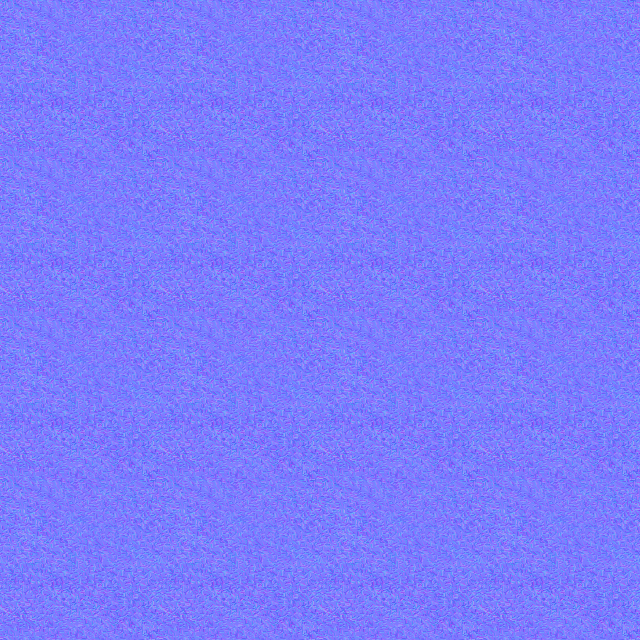
Give the GLSL for this texture map, as a WebGL 2 fragment shader.

```glsl
#version 300 es
precision highp float;

#define REPEATS 4.0        // whole copies of the patch across the canvas
#define FIBRE_CELLS 44.0   // fibre cells across one patch
#define FIBRES_PER_CELL 2
#define HALF_LENGTH 0.80   // fibre size in cells
#define HALF_WIDTH 0.28
#define GRAIN_ANGLE -0.50
#define ANGLE_SPREAD 2.5
#define ROUNDNESS 0.46     // tilt at the flank of a fibre
#define SLOPE 0.52         // range of tilt along a fibre
#define MOTTLE 0.11
#define MEAN_TILT vec2(-0.022, -0.032)

uniform vec2 u_resolution;
out vec4 fragColor;

// Integer hash giving three values from 0 to 1
vec3 hash3(vec2 cell, int salt) {
    uvec3 v = uvec3(uint(cell.x), uint(cell.y), uint(salt));
    v = v * 1664525u + 1013904u;
    v.x += v.y * v.z; v.y += v.z * v.x; v.z += v.x * v.y;
    v ^= v >> 16u;
    v.x += v.y * v.z; v.y += v.z * v.x; v.z += v.x * v.y;
    return vec3(v >> 8u) / 16777216.0;
}

// Smooth value noise that wraps after a whole number of cells
vec3 wrappedNoise(vec2 p, vec2 period, int salt) {
    vec2 cell = floor(p);
    vec2 f = p - cell;
    f = f * f * (3.0 - 2.0 * f);
    vec2 low = mod(cell, period);
    vec2 high = mod(cell + 1.0, period);
    vec3 bottom = mix(hash3(low, salt), hash3(vec2(high.x, low.y), salt), f.x);
    vec3 top = mix(hash3(vec2(low.x, high.y), salt), hash3(high, salt), f.x);
    return mix(bottom, top, f.y);
}

// Surface tilt of short bent fibres laid over one another
vec2 fibreTilt(vec2 patchPos) {
    vec2 p = patchPos * FIBRE_CELLS;
    vec2 home = floor(p);
    vec2 tilt = vec2(0.0);
    for (int y = -1; y <= 1; y++)
    for (int x = -1; x <= 1; x++)
    for (int i = 0; i < FIBRES_PER_CELL; i++) {
        vec2 cell = home + vec2(x, y);
        vec2 id = mod(cell, FIBRE_CELLS);
        vec3 place = hash3(id, 2 * i + 1);
        vec3 shape = hash3(id, 2 * i + 2);

        float angle = GRAIN_ANGLE + (place.z - 0.5) * ANGLE_SPREAD;
        vec2 along = vec2(cos(angle), sin(angle));
        vec2 across = vec2(-along.y, along.x);
        vec2 offset = p - cell - place.xy;
        float t = dot(offset, along);
        float s = dot(offset, across) + (shape.x - 0.5) * 0.6 * t * t;

        float ends = t / (HALF_LENGTH * mix(0.5, 1.0, shape.z));
        float side = s / HALF_WIDTH;
        float cover = 1.0 - smoothstep(0.65, 1.1, length(vec2(side, ends * ends)));
        vec2 fibre = across * clamp(side, -1.0, 1.0) * ROUNDNESS
                   + along * (shape.y - 0.5) * SLOPE;
        tilt = mix(tilt, fibre, cover);
    }
    return tilt;
}

void main() {
    vec2 patchPos = fract(gl_FragCoord.xy / u_resolution) * REPEATS;

    // Whole-number shear keeps the slanted mottling periodic
    vec2 slanted = vec2(patchPos.x + 2.0 * patchPos.y, patchPos.y);
    vec3 broad = wrappedNoise(slanted * vec2(5.0, 6.0), vec2(5.0, 6.0), 21);
    vec3 fine = wrappedNoise(slanted * vec2(13.0, 11.0), vec2(13.0, 11.0), 22);

    // Rougher and smoother areas
    float relief = mix(0.75, 1.25, broad.z);
    vec2 tilt = fibreTilt(patchPos) * relief;
    tilt += (fine.xy - 0.5) * MOTTLE * vec2(0.4, 1.0);

    // Encode the unit normal with green pointing down
    vec2 xy = vec2(tilt.x, -tilt.y) + MEAN_TILT;
    float z = sqrt(max(1.0 - dot(xy, xy), 0.0));
    fragColor = vec4(vec3(xy, z) * 0.5 + 0.5, 1.0);
}
```
